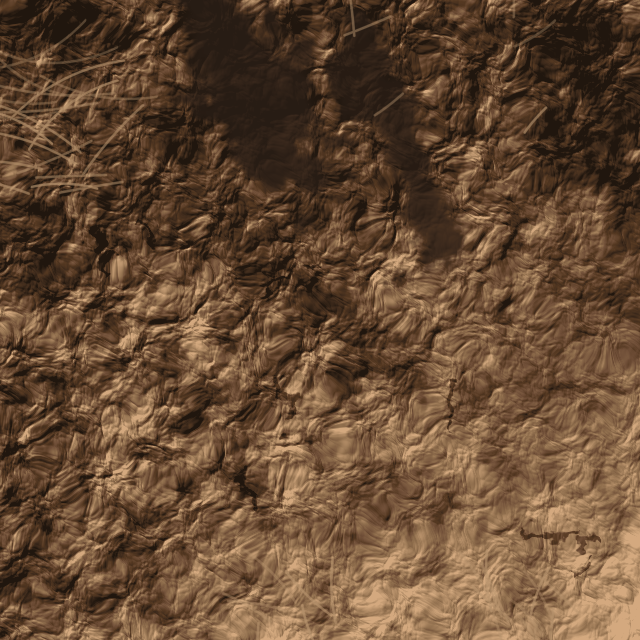
Reproduce this texture procedurally as a Shadertoy shader.

```glsl
// Crumbly brown earth on a sunlit bank, with soft shadows, cracks and dry straw.
// Layered cellular clods of uneven height give slope and hollows; these set a
// tone that is looked up in a ramp of soil colours.
#define CLOD_SCALE 27.0
#define RELIEF 0.88
#define HOLLOW 2.6
#define BLOTCH 4.6
#define BROAD 3.2
#define PIT_DEPTH 1.5
#define SHADOW_DEPTH 2.1
#define BASE_TONE 3.1
#define CRACKS 9
#define LIGHT_DIR vec2(-0.55, 0.83)

const vec3 SOIL[6] = vec3[6](
    vec3(0.16, 0.11, 0.07), vec3(0.25, 0.17, 0.11), vec3(0.33, 0.22, 0.13),
    vec3(0.44, 0.31, 0.22), vec3(0.56, 0.43, 0.30), vec3(0.71, 0.56, 0.41));
const vec3 STRAW = vec3(0.72, 0.58, 0.43);
const vec3 SHADE_TINT = vec3(0.20, 0.145, 0.115);

vec2 hash2(vec2 p) {
    vec3 q = fract(p.xyx * vec3(0.1031, 0.1030, 0.0973));
    q += dot(q, q.yzx + 33.33);
    return fract((q.xx + q.yz) * q.zy);
}

float valueNoise(vec2 p) {
    vec2 i = floor(p), f = fract(p);
    f = f * f * (3.0 - 2.0 * f);
    return mix(mix(hash2(i).x, hash2(i + vec2(1, 0)).x, f.x),
               mix(hash2(i + vec2(0, 1)).x, hash2(i + vec2(1, 1)).x, f.x), f.y);
}

float fbm(vec2 p) {
    float sum = 0.0, amp = 0.5;
    for (int i = 0; i < 4; i++) {
        sum += amp * valueNoise(p);
        p = mat2(1.6, 1.2, -1.2, 1.6) * p + 7.3;
        amp *= 0.5;
    }
    return sum;
}

// Highest of the rounded bumps of uneven height around p
float clod(vec2 p) {
    vec2 cell = floor(p), f = fract(p);
    float top = 0.0;
    for (int y = -1; y <= 1; y++)
        for (int x = -1; x <= 1; x++) {
            vec2 o = vec2(x, y), r = hash2(cell + o), d = o + r - f;
            float rise = 0.6 + 0.4 * fract(r.x * 7.0 + r.y * 13.0);
            top = max(top, rise - dot(d, d));
        }
    return top;
}

// Height in cell units of the coarsest layer
float soilHeight(vec2 p) {
    vec2 q = p * CLOD_SCALE;
    q += 0.9 * vec2(valueNoise(q * 0.8), valueNoise(q * 0.8 + 31.0));
    q += 0.22 * vec2(valueNoise(q * 2.9 + 9.0), valueNoise(q * 2.9 + 57.0));
    float h = 0.0, amp = 0.85;
    for (int i = 0; i < 4; i++) {
        h += amp * clod(q);
        q = mat2(1.55, 1.15, -1.15, 1.55) * q + 11.7;
        amp *= 0.53;
    }
    return h + 0.3 * valueNoise(p * CLOD_SCALE * 2.6);
}

float segment(vec2 p, vec2 a, vec2 b) {
    vec2 d = b - a;
    return length(p - a - d * clamp(dot(p - a, d) / dot(d, d), 0.0, 1.0));
}

float softBand(vec2 p, vec2 a, vec2 b, float width) {
    return 1.0 - smoothstep(width * 0.5, width * 1.4, segment(p, a, b));
}

// Cover of a bundle of bent stalks
float tuft(vec2 p, vec2 centre, vec2 spread, float angle, float size, int count) {
    float cover = 0.0;
    for (int i = 0; i < count; i++) {
        vec2 r = hash2(vec2(i, 17.0 + angle * 9.0));
        vec2 s = hash2(vec2(i + 40, 5.0 + angle * 7.0));
        float a = angle + (s.x - 0.5) * 1.6;
        vec2 d = p - centre - (r - 0.5) * spread;
        d = vec2(dot(d, vec2(cos(a), sin(a))), dot(d, vec2(-sin(a), cos(a))));
        d.y += (s.y - 0.5) * 6.0 * d.x * d.x;
        float reach = size * (0.4 + 0.6 * r.y);
        float dist = segment(d, vec2(-reach, 0), vec2(reach, 0));
        cover = max(cover, (0.4 + 0.5 * s.y) * (1.0 - smoothstep(0.0008, 0.0032, dist)));
    }
    return cover;
}

void mainImage(out vec4 fragColor, in vec2 fragCoord) {
    vec2 p = fragCoord / iResolution.xy;
    vec2 rough = vec2(fbm(p * 13.0), fbm(p * 13.0 + 40.0)) - 0.47;
    vec2 ragged = vec2(fbm(p * 45.0), fbm(p * 45.0 + 23.0)) - 0.47;
    vec2 w = p + 0.15 * rough + 0.07 * ragged;

    // Cast shadows along the top and the left edge
    float mainShade = softBand(w, vec2(0.31, 1.02), vec2(0.46, 0.74), 0.058);
    mainShade = max(mainShade, 0.9 * softBand(w, vec2(0.56, 0.92), vec2(0.67, 0.62), 0.048));
    float shadow = max(mainShade, 0.8 * softBand(w, vec2(0.90, 0.95), vec2(0.97, 0.70), 0.08));
    shadow = max(shadow, 0.7 * softBand(w, vec2(0.00, 0.98), vec2(0.12, 0.95), 0.06));
    shadow = max(shadow, 0.7 * softBand(w, vec2(0.00, 0.32), vec2(0.05, 0.12), 0.06));
    shadow = max(shadow, 0.6 * softBand(w, vec2(0.29, 0.46), vec2(0.22, 0.20), 0.022));
    shadow = max(shadow, 0.5 * softBand(w, vec2(0.50, 0.52), vec2(0.62, 0.40), 0.03));

    // Clods lit from the upper left, flatter on the worn slope at lower right
    float worn = smoothstep(0.35, 1.1, p.x + 0.55 - 1.1 * p.y);
    float h = soilHeight(p);
    float slope = (h - soilHeight(p + LIGHT_DIR * 0.0035)) / (0.0035 * CLOD_SCALE);
    float contrast = (1.0 - 0.45 * worn) * (1.0 - 0.7 * mainShade);
    float relief = RELIEF * slope + HOLLOW * (h - 1.17);

    // Leaning blotches of damp and dry earth, and ragged pits
    vec2 lean = mat2(0.92, 0.39, -0.39, 0.92) * p;
    float blotch = fbm(lean * vec2(21.0, 13.0) + 3.0) - 0.47;
    float broad = fbm(lean * vec2(6.5, 4.5) + 19.0) - 0.47;
    float pit = smoothstep(0.54, 0.68, fbm(lean * vec2(34.0, 25.0) + 61.0));

    float tone = BASE_TONE + 2.7 * (0.5 - p.y) + 1.3 * (p.x - 0.45) * (1.0 - p.y);
    tone += contrast * (relief + BLOTCH * blotch - PIT_DEPTH * pit);
    tone += BROAD * broad * (1.0 - 0.6 * mainShade) - SHADOW_DEPTH * shadow;

    // Short ragged cracks
    for (int i = 0; i < CRACKS; i++) {
        vec2 c = hash2(vec2(i, 71)) * vec2(1.0, 0.7), r = hash2(vec2(i, 93));
        float a = r.x * 3.1;
        vec2 along = vec2(cos(a), sin(a)) * (0.015 + 0.03 * r.y);
        tone -= 2.4 * softBand(p + 0.09 * rough + 0.06 * ragged, c - along, c + along, 0.006);
    }

    tone = clamp(tone, -0.4, 5.8);
    int k = int(clamp(floor(tone), 0.0, 4.0));
    vec3 colour = mix(SOIL[k], SOIL[k + 1], tone - float(k));
    colour = mix(colour, SHADE_TINT, 0.4 * mainShade);

    // Dry straw
    float straw = tuft(p, vec2(0.09, 0.80), vec2(0.20, 0.22), 0.1, 0.11, 20);
    straw = max(straw, tuft(p, vec2(0.82, 0.06), vec2(0.15, 0.12), 1.9, 0.055, 14));
    straw = max(straw, tuft(p, vec2(0.45, 0.05), vec2(0.16, 0.12), 2.3, 0.06, 7));
    straw = max(straw, tuft(p, vec2(0.74, 0.88), vec2(0.45, 0.30), 1.0, 0.045, 6));
    colour = mix(colour, STRAW, 0.8 * straw);

    fragColor = vec4(clamp(colour, 0.0, 1.0), 1.0);
}
```
